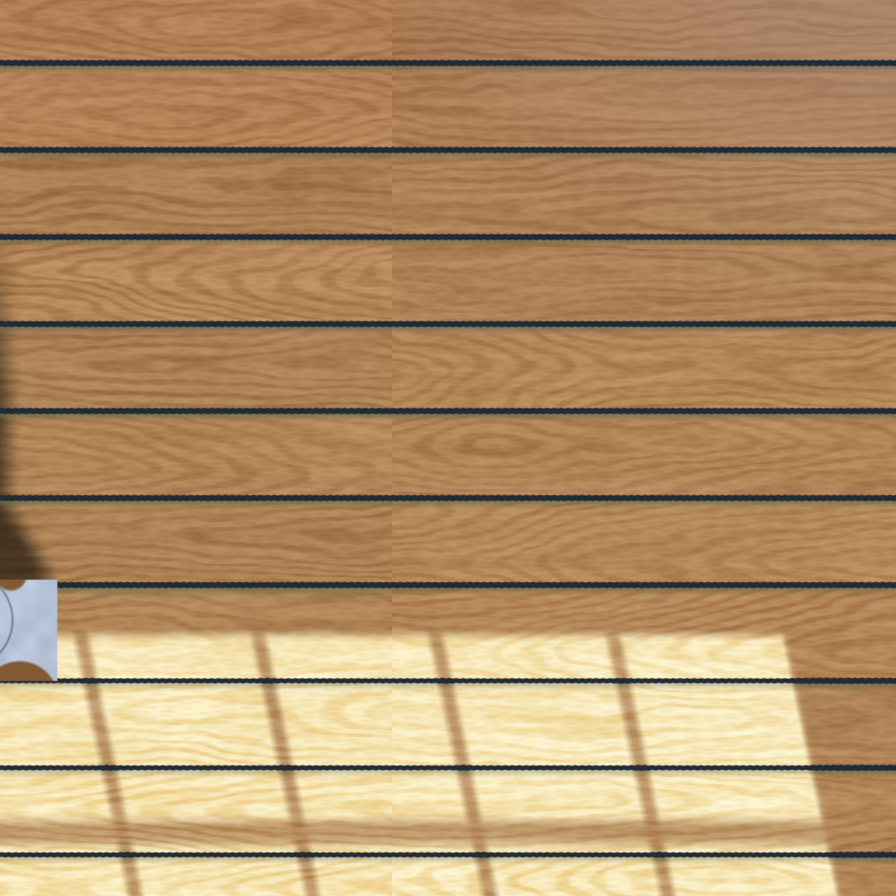
This texture is drawn by a WebGL 1 fragment shader. Its source:

```glsl
precision highp float;
// Horizontal oak boards split by dark grooves, with window light on the lower rows.
// Each board warps ring and pore patterns by its own hash; slanted masks add the sun,
// its window-bar shadows, a pale block and the shade at the left edge.
uniform vec2 u_resolution;

const float PITCH = 0.0971;      // board height
const float FIRST_GROOVE = 0.0703; // distance from the top edge
const float JOINT_X = 0.437;
const float SUN_TOP = 0.708;
const float SUN_SLANT = 0.21;
const vec3 OAK_LIGHT = vec3(0.745, 0.575, 0.390);
const vec3 OAK_DARK = vec3(0.600, 0.420, 0.245);
const vec3 GROOVE = vec3(0.13, 0.17, 0.21);
const vec3 OLIVE = vec3(0.43, 0.42, 0.32);
const vec3 SUN_CREAM = vec3(0.99, 0.96, 0.82);
const vec3 SUN_YELLOW = vec3(0.93, 0.81, 0.53);
const vec3 BLOCK = vec3(0.73, 0.78, 0.86);

vec2 hash2(vec2 p) {
  return fract(sin(vec2(dot(p, vec2(127.1, 311.7)), dot(p, vec2(269.5, 183.3)))) * 4375.85);
}

float noise(vec2 p) {
  vec2 i = floor(p), f = fract(p);
  f = f * f * (3.0 - 2.0 * f);
  float low = mix(hash2(i).x, hash2(i + vec2(1.0, 0.0)).x, f.x);
  float high = mix(hash2(i + vec2(0.0, 1.0)).x, hash2(i + 1.0).x, f.x);
  return mix(low, high, f.y);
}

// Distance to the nearest scattered point
float cellular(vec2 p) {
  vec2 i = floor(p), f = fract(p);
  float nearest = 2.0;
  for (int y = -1; y <= 1; y++) {
    for (int x = -1; x <= 1; x++) {
      vec2 cell = vec2(float(x), float(y));
      nearest = min(nearest, length(cell + hash2(i + cell) - f));
    }
  }
  return nearest;
}

// Soft band of given half width around zero
float band(float d, float halfWidth, float blur) {
  return 1.0 - smoothstep(halfWidth - blur, halfWidth + blur, abs(d));
}

// Growth rings: nested arches on some boards, long streaks on others
float rings(float x, float v, vec2 seed) {
  float arch = mix(0.7, 4.2, smoothstep(0.25, 0.7, seed.x));
  float u = v - mix(0.25, 0.75, seed.y);
  float warp = 2.2 * noise(vec2(x * 8.0, v * 2.5) + seed * 40.0)
             + 0.5 * noise(vec2(x * 30.0, v * 9.0) + seed * 70.0);
  float phase = arch * sin(x * 5.0 + seed.y * 6.28) + 8.0 * sqrt(u * u + 0.012) + warp;
  return smoothstep(0.3, 1.0, 0.5 + 0.5 * sin(6.28 * phase));
}

// Amount of dark grain, 0 to 1
float grain(vec2 p, float v, vec2 seed) {
  float pores = 1.0 - smoothstep(0.1, 0.7, cellular(vec2(p.x * 45.0, p.y * 190.0) + seed * 30.0));
  float streak = noise(vec2(p.x * 9.0, p.y * 130.0) + seed * 50.0);
  float depth = 0.35 + 0.65 * noise(vec2(p.x * 5.0, v * 2.0) + seed * 90.0);
  return 0.50 * rings(p.x, v, seed) * depth + 0.22 * pores + 0.36 * streak;
}

// Window light: slanted panes crossed by narrow bars and one wide rail
float sunlight(float slantX, float y) {
  float area = smoothstep(SUN_TOP - 0.008, SUN_TOP + 0.010, y)
             * (1.0 - smoothstep(0.870, 0.884, slantX));
  float barOffset = (fract((slantX - 0.09) / 0.198 + 0.5) - 0.5) * 0.198;
  float bars = 0.80 * band(barOffset, 0.0075, 0.006);
  float rail = 0.82 * band(y - 0.929, 0.013, 0.010);
  return area * (1.0 - bars) * (1.0 - rail);
}

// Pale block with a curved seam and brown reflections
vec3 blockColor(vec2 q) {
  float seam = band(length(q - vec2(-0.040, 0.692)) - 0.054, 0.001, 0.0015);
  float reflection = 1.0 - smoothstep(0.041, 0.045, length(q - vec2(0.022, 0.781)));
  float topShade = 1.0 - smoothstep(0.016, 0.020, length(q - vec2(0.012, 0.641)));
  vec3 color = BLOCK * (0.92 + 0.12 * noise(q * 60.0));
  color = mix(color, GROOVE * 2.3, 0.7 * seam);
  return mix(color, OAK_DARK * 0.85, max(reflection, topShade));
}

void main() {
  vec2 q = gl_FragCoord.xy / u_resolution;
  q.y = 1.0 - q.y; // measure down from the top
  float px = 1.0 / u_resolution.y;

  // Board index and position; one board is slightly taller
  float t = (q.y - FIRST_GROOVE - 0.0098 * smoothstep(0.653, 0.759, q.y)) / PITCH;
  float row = floor(t), v = fract(t);
  vec2 seed = hash2(vec2(row + 3.0, step(JOINT_X, q.x) + 5.0));
  float g = grain(q, v, seed);

  // Oak, greyer towards the upper right and redder at the top
  vec3 color = mix(OAK_LIGHT, OAK_DARK, g) * (0.97 + 0.07 * seed.x);
  color *= mix(vec3(0.98, 0.93, 0.95), vec3(1.0), smoothstep(0.0, 0.35, q.y));
  float sheen = smoothstep(0.3, 1.0, q.x) * (1.0 - smoothstep(0.0, 0.42, q.y));
  color = mix(color, vec3(0.68, 0.59, 0.53), 0.45 * sheen);

  // Shade along the left edge
  float shadeEdge = 0.015 + 0.045 * smoothstep(0.55, 0.65, q.y);
  float shade = (1.0 - smoothstep(shadeEdge - 0.025, shadeEdge + 0.012, q.x))
              * smoothstep(0.20, 0.50, q.y) * (1.0 - smoothstep(0.645, 0.66, q.y));
  color *= 1.0 - 0.58 * shade;

  float sun = sunlight(q.x - SUN_SLANT * (q.y - SUN_TOP), q.y);
  vec3 lit = mix(SUN_CREAM, SUN_YELLOW, clamp(g * 1.15 - 0.12 * q.x, 0.0, 1.0));
  color = mix(color, lit, sun);

  // Groove with a soft olive shadow beneath it
  float s = (v > 0.5 ? v - 1.0 : v) * PITCH + 0.0003 * sin(q.x * 805.0);
  float halo = step(0.0, s) * (1.0 - smoothstep(0.002, 0.013, s));
  color = mix(color, OLIVE, halo * (0.75 - 0.40 * sun));
  color = mix(color, GROOVE, band(s, 0.0032 - 0.0006 * sun, max(px, 0.0012)));

  vec2 inset = vec2(0.064 - q.x, 0.0565 - abs(q.y - 0.7035));
  float block = smoothstep(-px, px, min(inset.x, inset.y));
  gl_FragColor = vec4(mix(color, blockColor(q), block), 1.0);
}
```
